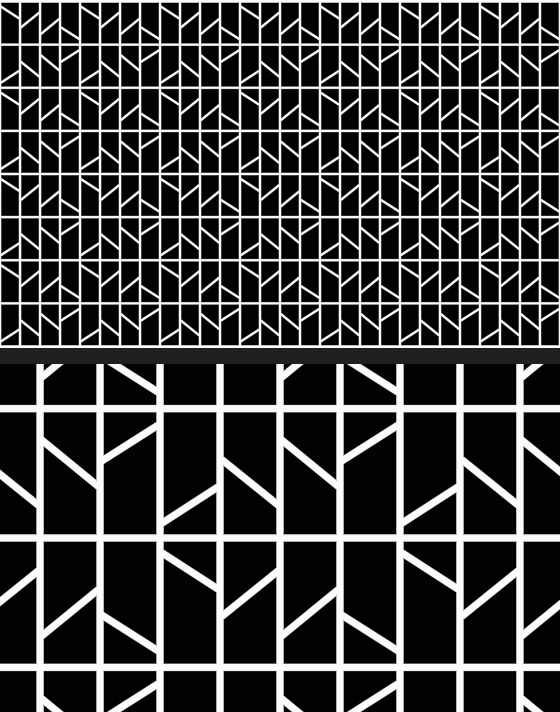
Top: the whole. Bottom: its middle third, enlarged.
A Shadertoy shader for this pattern:

```glsl
// Black panels in a white lattice, each crossed by a slanted bar, mirrored on alternate rows.

const vec2 GRID = vec2(28.0, 8.0);          // panels across and down
const vec2 CELL = vec2(0.05746, 0.1239);    // panel pitch, in canvas heights
const float LINE_WIDTH = 0.0071;            // in canvas heights
const float EDGE_SOFTNESS = 0.8;            // in pixels
const vec3 LINE_COLOR = vec3(0.985);
const vec3 PANEL_COLOR = vec3(0.008);

// Left and right bar heights per column of the motif, measured from the panel top
const vec2 BARS[4] = vec2[4](
    vec2(0.105, 0.405),
    vec2(0.617, 0.243),
    vec2(0.768, 0.388),
    vec2(0.587, 0.882)
);

// Distance to the nearest lattice line
float latticeDistance(vec2 local) {
    vec2 d = min(local, 1.0 - local) * CELL;
    return min(d.x, d.y);
}

// Distance to the bar that runs from the left side to the right side of a panel
float barDistance(vec2 local, vec2 ends) {
    float slope = (ends.y - ends.x) * CELL.y / CELL.x;
    float rise = (local.y - mix(ends.x, ends.y, local.x)) * CELL.y;
    return abs(rise) * inversesqrt(1.0 + slope * slope);
}

void mainImage(out vec4 fragColor, in vec2 fragCoord) {
    // Centred coordinates, y pointing down
    vec2 p = (fragCoord - 0.5 * iResolution.xy) / iResolution.y;
    p.y = -p.y;

    // Panel index and position inside it
    vec2 grid = p / CELL + 0.5 * GRID;
    vec2 id = floor(grid);
    vec2 local = fract(grid);

    // Odd rows are flipped top to bottom
    vec2 barLocal = local;
    if (mod(id.y, 2.0) > 0.5) barLocal.y = 1.0 - barLocal.y;
    vec2 ends = BARS[int(mod(id.x, 4.0))];

    float dist = min(latticeDistance(local), barDistance(barLocal, ends));

    // The margin beyond the lattice stays in the line colour
    vec2 beyond = abs(p) - 0.5 * GRID * CELL;
    if (max(beyond.x, beyond.y) > 0.0) dist = 0.0;

    float soft = EDGE_SOFTNESS / iResolution.y;
    float ink = 1.0 - smoothstep(-soft, soft, dist - 0.5 * LINE_WIDTH);
    fragColor = vec4(mix(PANEL_COLOR, LINE_COLOR, ink), 1.0);
}
```
